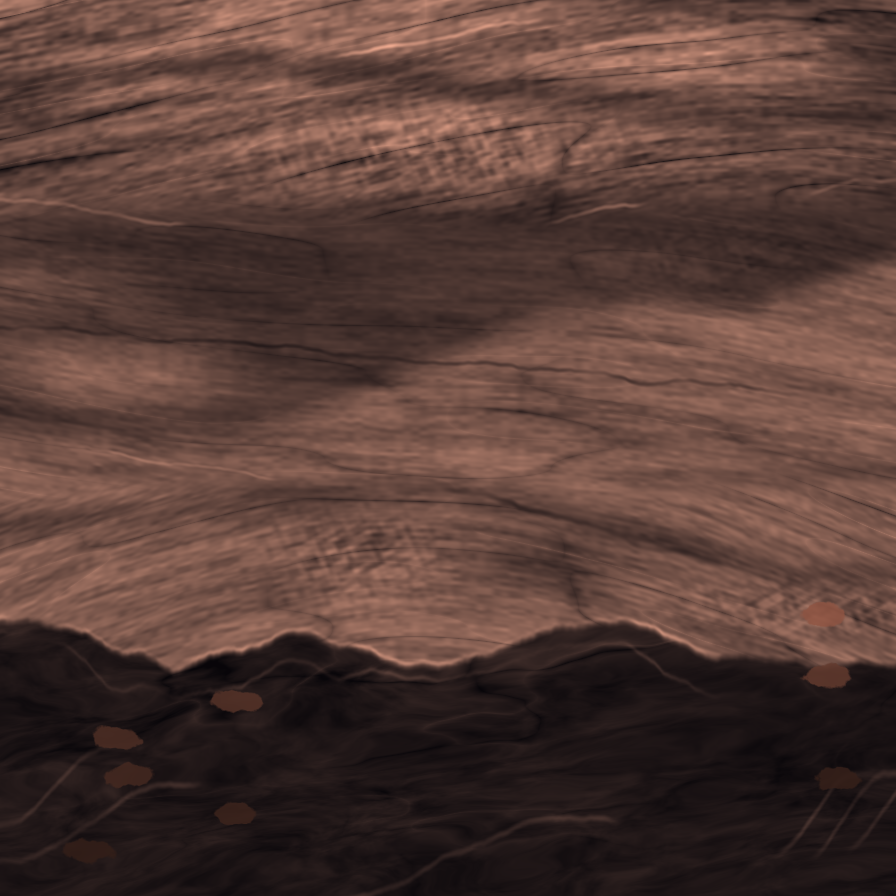
A WebGL 1 fragment shader for this texture:

```glsl
precision highp float;
uniform vec2 u_resolution;

float hash(vec2 p) {
  return fract(sin(dot(p, vec2(127.1, 311.7))) * 43758.5);
}

float noise(vec2 p) {
  vec2 i = floor(p), f = fract(p), e = vec2(1, 0);
  f = f * f * (3.0 - 2.0 * f);
  return mix(mix(hash(i), hash(i + e), f.x), mix(hash(i + e.yx), hash(i + 1.0), f.x), f.y);
}

float fbm(vec2 p) {
  float sum = 0.0, amp = 0.5;
  for (int i = 0; i < 5; i++) {
    sum += amp * noise(p);
    p = mat2(1.7, 0.5, -0.5, 1.7) * p + 7.3;
    amp *= 0.55;
  }
  return sum;
}

float crease(vec2 p, float sharpness) {
  return pow(1.0 - abs(2.0 * noise(p) - 1.0), sharpness);
}

float bump(float x, float center, float width) {
  float d = (x - center) / width;
  return exp(-d * d);
}

float spot(vec2 p, float x, float y, float w, float h) {
  return bump(p.x, x, w) * bump(p.y, y, h);
}

// Thin broken line at height h between x0 and x1
float strand(vec2 p, float h, float width, float x0, float x1) {
  float ends = smoothstep(x0, x0 + 0.03, p.x) * (1.0 - smoothstep(x1 - 0.03, x1, p.x));
  float breaks = 0.3 + 0.9 * noise(vec2(p.x * 30.0, h * 9.0));
  return ends * breaks * (1.0 - smoothstep(0.0, width, abs(p.y - h)));
}

// Signed fibre relief; v runs across the fibres
float grain(float x, float v) {
  v += 0.007 * noise(vec2(x * 9.0, v * 20.0));
  vec2 q = vec2(x, v);
  float waves = 0.32 * noise(q * vec2(2.5, 32)) + 0.3 * noise(q * vec2(7, 95))
    + 0.3 * noise(q * vec2(28, 230)) + 0.24 * noise(q * vec2(110, 250));
  float cracks = crease(q * vec2(4, 30), 14.0) * noise(q * vec2(8, 18));
  float glints = crease(q * vec2(5, 36) + 2.0, 16.0) * noise(q * vec2(9, 25));
  return waves - 0.58 - 0.5 * cracks + 0.25 * glints;
}

float barkEdge(float x) {
  return 0.263 + 0.05 * bump(x, 0.0, 0.13) - 0.014 * bump(x, 0.195, 0.022)
    + 0.03 * bump(x, 0.34, 0.075) - 0.012 * bump(x, 0.45, 0.03)
    + 0.045 * bump(x, 0.67, 0.1) + 0.022 * (fbm(vec2(x * 24.0, 3)) - 0.5);
}

float shadows(vec2 p) {
  float x = p.x, y = p.y;
  float low = 0.515 + 0.14 * smoothstep(0.22, 0.7, x) + 0.05 * smoothstep(0.83, 1.0, x);
  float wedge = smoothstep(low - 0.02, low + 0.025, y) * (1.0 - smoothstep(0.715, 0.795, y - 0.05 * x));
  wedge *= 1.0 - 0.95 * spot(p, 0.12, 0.58, 0.14, 0.045);
  wedge *= 1.0 - 0.6 * spot(p, 0.06, 0.68, 0.13, 0.035);
  float top = 0.895 + 0.035 * bump(x, 0.25, 0.25) - 0.03 * smoothstep(0.5, 0.9, x);
  float bottom = 0.415 + 0.04 * bump(x, 0.42, 0.22) - 0.055 * smoothstep(0.6, 0.9, x);
  float blobs = 0.6 * spot(p, 0.02, 0.87, 0.13, 0.03) + 0.8 * spot(p, 1.0, 0.94, 0.11, 0.06)
    + 0.5 * spot(p, 0.8, 1.0, 0.2, 0.018) + 0.6 * spot(p, 0.61, 0.375, 0.1, 0.035)
    + 0.5 * spot(p, 0.9, 0.47, 0.22, 0.015) + 0.4 * spot(p, 0.1, 0.8, 0.28, 0.04);
  float bands = 0.7 * bump(y, top, 0.01 + 0.018 * x) + 0.5 * bump(y, bottom, 0.018);
  return clamp(0.92 * wedge + bands + blobs, 0.0, 1.0);
}

float woodTone(vec2 p) {
  float x = p.x, y = p.y, bend = max(x - 0.62, 0.0), wave = 0.02 * sin(x * 9.0);
  // Three overlapping sheets of fibres
  float upper = grain(x, y - 0.2 * x + 0.4 * bend * bend);
  float middle = grain(x + 3.0, y + 0.1 * x + 0.012 * sin(x * 7.0));
  float lower = grain(x + 6.0, y - 0.11 * sin(x * 3.4));
  float relief = mix(lower, middle * 0.85, smoothstep(0.42, 0.46, y - wave));
  relief = mix(relief, upper * 1.4, smoothstep(0.74, 0.78, y - wave * 0.5));
  // Frayed areas
  float frayed = spot(p, 0.5, 0.83, 0.22, 0.05) + spot(p, 0.4, 0.375, 0.09, 0.05)
    + 0.5 * spot(p, 0.78, 0.71, 0.15, 0.04) + spot(p, 0.92, 0.32, 0.14, 0.03);
  float hatch = noise(mat2(45, -90, 30, 170) * p) - noise(mat2(150, -30, 70, 60) * p);
  float lit = 0.5 + 0.08 * spot(p, 0.8, 0.945, 0.16, 0.03) + 0.03 * smoothstep(0.85, 1.0, y);
  float tone = mix(lit, 0.235, shadows(p + 0.012 * (noise(p * 18.0) - 0.5)));
  tone *= 1.0 + 0.9 * relief + 0.45 * frayed * hatch;
  // Cracks and pale fibre ends
  float wobble = 0.016 * (fbm(vec2(x * 18.0, 1)) - 0.5), h = y - wobble;
  vec2 q = vec2(x, h);
  float dark = strand(q, 0.637 - 0.085 * x, 0.004, -0.1, 0.9) + strand(q, 0.595 - 0.28 * x, 0.006, 0.48, 0.9);
  float pale = 1.5 * strand(q, 0.874 + 0.17 * x, 0.004, 0.36, 0.61)
    + strand(q, 0.78 - 0.15 * x, 0.004, -0.1, 0.22) + strand(q, 0.576 + 0.28 * x, 0.004, 0.6, 0.73)
    + strand(q, 0.659 + 0.14 * x, 0.004, 0.89, 1.1) + 0.7 * strand(q, 0.518 - 0.18 * x, 0.003, 0.08, 0.32);
  return tone * (1.0 - 0.35 * dark) + 0.2 * pale;
}

float barkTone(vec2 p, float depth) {
  vec2 q = vec2(p.x * 5.0, p.y * 15.0 - p.x * 2.0);
  q += 1.6 * vec2(fbm(q * 0.7), fbm(q * 0.7 + 5.0));
  float n = fbm(q * 1.5), folds = crease(q * 1.4 + 11.0, 12.0) - crease(q * 1.7 + 3.0, 8.0);
  float tone = 0.045 + 0.13 * n + 0.11 * (fbm(q * 7.0) - 0.5) + 0.055 * folds * noise(p * 9.0);
  tone += exp(-depth * 22.0) * (0.09 * n + 0.1 * folds);
  tone *= 1.0 - 0.4 * spot(p, 0.93, 0.2, 0.2, 0.06);
  // Thin roots
  float x = p.x, roots = 0.0;
  p.y -= 0.02 * (fbm(vec2(x * 20.0, 8)) - 0.5);
  for (int i = 0; i < 3; i++) {
    float k = float(i), a = 0.86 + 0.04 * k;
    roots += strand(p, 0.045 + 0.085 * smoothstep(a, a + 0.09, x), 0.007, a, a + 0.13);
    float b = 0.18 * k * (k - 1.0);
    roots += strand(p, 0.075 - 0.04 * k + 0.09 * smoothstep(b, b + 0.12 + 0.08 * k, x), 0.006, b - 0.03, b + 0.14 + 0.1 * k);
  }
  return max(tone, 0.03) + 0.12 * roots;
}

void main() {
  vec2 p = gl_FragCoord.xy / u_resolution;
  float depth = barkEdge(p.x) - p.y;
  float tone = mix(woodTone(p), barkTone(p, max(depth, 0.0)), smoothstep(-0.003, 0.01, depth));
  float rim = bump(depth, 0.0, 0.003) + 0.5 * bump(depth, 0.012 + 0.035 * noise(vec2(p.x * 16.0, 2)), 0.003);
  tone += 0.28 * rim * noise(vec2(p.x * 22.0, 6)) * (1.0 - 0.8 * smoothstep(0.72, 0.85, p.x));
  vec3 color = vec3(tone, 0.71 * tone, 0.58 * tone + 0.018);
  // Rusty flakes: a left scatter, then a right column
  for (int i = 0; i < 8; i++) {
    float k = float(i), j = k - 5.0, right = step(5.0, k);
    vec2 left = vec2(0.175 + 0.09 * sin(2.25 * k - 1.0), 0.05 + 0.042 * k);
    vec2 column = vec2(0.918 + 0.008 * j, 0.315 - 0.0475 * j - 0.0225 * j * j);
    vec2 d = (p - mix(left, column, right)) / vec2(0.028, 0.013);
    vec3 rust = vec3(0.56, 0.33, 0.26) * mix(0.36 + 0.06 * k, 1.0 - 0.31 * j, right);
    float ragged = 0.9 * (fbm(p * 70.0) - 0.5);
    color = mix(color, rust, 0.85 - 0.85 * smoothstep(0.85, 1.05, length(d) + ragged));
  }
  gl_FragColor = vec4(clamp(color, 0.0, 1.0), 1.0);
}
```
